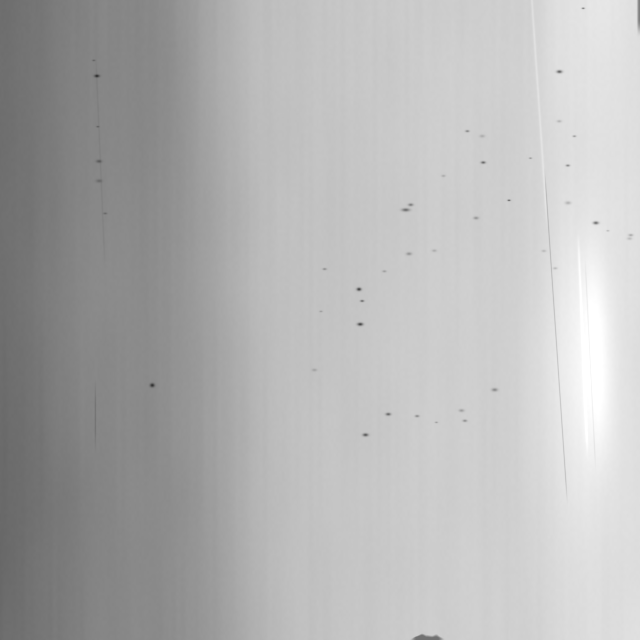
Reproduce this texture procedurally as a WebGL 2 fragment shader.

```glsl
#version 300 es
precision highp float;
uniform vec2 u_resolution;
out vec4 outColor;

float hash(vec2 p) {
  vec3 q = fract(vec3(p.xyx) * 0.1031);
  q += dot(q, q.yzx + 33.33);
  return fract((q.x + q.y) * q.z);
}

float noise(vec2 p) {
  vec2 cell = floor(p), f = fract(p);
  f = f * f * (3.0 - 2.0 * f);
  float low = mix(hash(cell), hash(cell + vec2(1, 0)), f.x);
  float high = mix(hash(cell + vec2(0, 1)), hash(cell + vec2(1, 1)), f.x);
  return mix(low, high, f.y);
}

// Soft window: rises at a, falls at b, over the width s
float span(float t, float a, float b, float s) {
  return smoothstep(a - s, a + s, t) * (1.0 - smoothstep(b - s, b + s, t));
}

float bell(float t, float center, float width) {
  float d = (t - center) / width;
  return exp(-d * d);
}

float spot(vec2 p, vec2 center, vec2 radius) {
  vec2 d = (p - center) / radius;
  return exp(-dot(d, d));
}

// Cylinder-like shading, dark on the left and pale on the right
float metalShade(vec2 p) {
  float x = p.x + 0.05 * (p.y - 0.5) * bell(p.x, 0.34, 0.16);
  float shade = 0.415 + 0.125 * smoothstep(-0.06, 0.22, x);
  shade += 0.205 * smoothstep(0.21, 0.46, x);
  shade += 0.065 * smoothstep(0.36, 0.78, x);
  shade += 0.055 * smoothstep(0.79, 0.93, x);
  shade -= 0.025 * spot(p, vec2(0.26, 1.0), vec2(0.08, 0.3));
  shade += 0.025 * spot(p, vec2(0.12, 0.5), vec2(0.06, 0.2));
  shade -= 0.02 * spot(p, vec2(0.0, 0.2), vec2(0.15, 0.2));
  return shade;
}

// Wide reflection with a hot, slightly slanted core
float highlight(vec2 p) {
  float center = 0.93 + 0.03 * (0.5 - p.y);
  float wide = bell(p.x, 0.905, 0.06) * bell(p.y, 0.42, 0.23);
  float core = bell(p.x, center, 0.022) * span(p.y, 0.31, 0.58, 0.1);
  float upper = span(p.x, 0.85, 0.99, 0.025) * smoothstep(0.6, 1.0, p.y);
  return 0.09 * wide + 0.085 * core + 0.03 * upper;
}

// Fine vertical brushing and faint smudges
float grain(vec2 p) {
  float brush = noise(p * vec2(140.0, 3.0)) - 0.5;
  float smudge = noise(p * vec2(18.0, 9.0) + 7.0) - 0.5;
  float fine = noise(p * vec2(260.0, 180.0)) - 0.5;
  return 0.012 * brush + 0.012 * smudge + 0.008 * fine;
}

// Thin line through x0 at the top, leaning right on the way down
float scratch(vec2 p, float x0, float lean, float bottom, float top, float width) {
  float x = x0 + lean * (1.0 - p.y);
  return bell(p.x, x, width) * span(p.y, bottom, top, 0.025);
}

// Small pits scattered along a band from start to end
float pits(vec2 p, vec2 start, vec2 end, vec2 spread, int count, float seed) {
  float sum = 0.0;
  for (int i = 0; i < count; i++) {
    float id = float(i) + seed;
    float along = (float(i) + hash(vec2(id, 1.7))) / float(count);
    vec2 jitter = vec2(hash(vec2(id, 5.3)), hash(vec2(id, 9.1))) - 0.5;
    vec2 center = mix(start, end, along) + jitter * spread;
    float size = mix(0.6, 1.2, hash(vec2(id, 13.9)));
    float depth = mix(0.12, 0.5, pow(hash(vec2(id, 17.3)), 2.0));
    sum += depth * spot(p, center, vec2(0.0038, 0.0022) * size);
  }
  return sum;
}

// Ragged dark chip on the lower rim
float chip(vec2 p) {
  float ragged = 0.006 * noise(p * vec2(120.0, 60.0));
  float height = 0.008 * span(p.x, 0.65, 0.69, 0.012) + ragged - 0.003;
  float inside = 1.0 - smoothstep(height - 0.002, height + 0.002, p.y);
  return inside * span(p.x, 0.645, 0.69, 0.006);
}

void main() {
  vec2 p = gl_FragCoord.xy / u_resolution;
  float shade = metalShade(p) + highlight(p) + grain(p);

  // Long scratches and bright hairlines
  shade -= 0.12 * scratch(p, 0.833, 0.068, 0.23, 0.72, 0.0011);
  shade += 0.05 * scratch(p, 0.831, 0.068, 0.66, 1.03, 0.002);
  shade -= 0.07 * scratch(p, 0.149, 0.0, 0.31, 0.39, 0.0013);
  shade -= 0.025 * scratch(p, 0.146, 0.043, 0.6, 0.9, 0.0015);
  shade += 0.06 * scratch(p, 0.888, 0.042, 0.3, 0.62, 0.002);
  shade -= 0.05 * scratch(p, 0.894, 0.05, 0.28, 0.58, 0.0012);

  // Pits: left column, central diagonal, lower cluster, right side
  shade -= pits(p, vec2(0.145, 0.93), vec2(0.165, 0.62), vec2(0.01), 6, 3.0);
  shade -= pits(p, vec2(0.47, 0.48), vec2(0.82, 0.8), vec2(0.14, 0.16), 16, 21.0);
  shade -= pits(p, vec2(0.55, 0.34), vec2(0.78, 0.37), vec2(0.02, 0.05), 7, 47.0);
  shade -= pits(p, vec2(0.91, 0.97), vec2(0.86, 0.56), vec2(0.05, 0.04), 8, 63.0);
  shade -= pits(p, vec2(0.93, 0.645), vec2(1.0, 0.62), vec2(0.02), 4, 81.0);
  shade -= 0.5 * spot(p, vec2(0.561, 0.548), vec2(0.0035, 0.0025));
  shade -= 0.35 * spot(p, vec2(0.238, 0.398), vec2(0.0035, 0.003));
  shade -= 0.35 * spot(p, vec2(0.634, 0.672), vec2(0.006, 0.0025));

  // Rim chip and dark upper right corner
  shade = mix(shade, 0.38, 0.85 * chip(p));
  float corner = smoothstep(0.994, 0.999, p.x) * smoothstep(0.94, 0.97, p.y);
  shade = mix(shade, 0.4, 0.8 * corner);

  outColor = vec4(vec3(clamp(shade, 0.0, 1.0)), 1.0);
}
```
